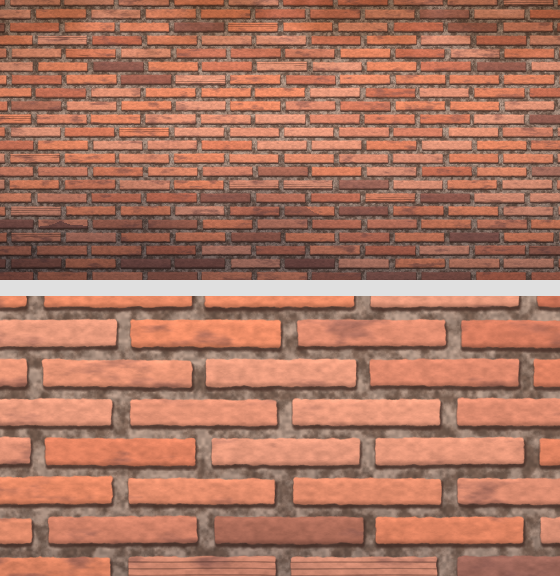
Top: the whole. Bottom: its middle third, enlarged.
Reproduce this texture procedurally as a Shadertoy shader.

```glsl
// Weathered brick wall in running bond: thin orange bricks, recessed grey mortar.
// Each pixel finds its row and brick, then a rounded box with rough edges is
// shaded by hashed tints, layered noise, a soft drop shadow and wall-wide grime.

// Lengths are in canvas heights.
const vec2 PITCH = vec2(0.1956, 0.0469);
const vec2 BRICK_HALF = vec2(0.0895, 0.0164);
const vec2 FIRST_BRICK = vec2(0.2214, 0.9505);
const float CORNER = 0.003;

const vec3 ORANGE = vec3(0.89, 0.53, 0.39);
const vec3 PINK = vec3(0.87, 0.58, 0.47);
const vec3 RED = vec3(0.76, 0.42, 0.32);
const vec3 PLUM = vec3(0.50, 0.33, 0.30);
const vec3 MORTAR_LIGHT = vec3(0.64, 0.54, 0.48);
const vec3 MORTAR_DARK = vec3(0.42, 0.33, 0.28);
const vec3 SHADOW = vec3(0.27, 0.18, 0.15);

float hash(vec2 p) {
    vec3 q = fract(p.xyx * vec3(0.1031, 0.1030, 0.0973));
    q += dot(q, q.yzx + 33.33);
    return fract((q.x + q.y) * q.z);
}

float noise(vec2 p) {
    vec2 i = floor(p), f = fract(p);
    f = f * f * (3.0 - 2.0 * f);
    float low = mix(hash(i), hash(i + vec2(1, 0)), f.x);
    float high = mix(hash(i + vec2(0, 1)), hash(i + vec2(1, 1)), f.x);
    return mix(low, high, f.y);
}

float fbm(vec2 p) {
    float sum = 0.0, amp = 0.5;
    for (int i = 0; i < 4; i++) {
        sum += amp * noise(p);
        p = p * 2.03 + 17.3;
        amp *= 0.5;
    }
    return sum / 0.9375;
}

float roundedBox(vec2 p, vec2 halfSize, float radius) {
    vec2 d = abs(p) - halfSize + radius;
    return length(max(d, 0.0)) + min(max(d.x, d.y), 0.0) - radius;
}

// Soot gathers toward the bottom, most of all at the left.
float grimeAt(vec2 p, float aspect) {
    float low = smoothstep(0.0, 0.55, p.y + 0.25 * (fbm(p * 4.0) - 0.5));
    return (1.0 - low) * mix(1.0, 0.5, p.x / aspect);
}

vec3 brickColor(vec2 p, vec2 local, vec2 id, float grime) {
    float tint = hash(id + 3.7);
    vec3 c = mix(ORANGE, PINK, smoothstep(0.3, 0.75, tint));
    c = mix(c, RED, smoothstep(0.55, 1.0, hash(id + 21.1)) * 0.85);
    float fired = step(0.94 - 0.38 * grime, hash(id + 47.9));
    c = mix(c, PLUM, fired * (0.45 + 0.4 * hash(id + 8.3)));

    // Long smears, fine grain and occasional scored faces.
    float smear = fbm(p * vec2(18.0, 55.0) + id * 5.1);
    c = mix(c, PLUM, 0.6 * smoothstep(0.56, 0.85, smear));
    c *= 0.88 + 0.24 * fbm(p * vec2(110.0, 190.0));
    float scored = step(0.93, hash(id + 61.3));
    float groove = smoothstep(0.5, 1.0, sin(local.y * 800.0 + noise(p * 30.0)));
    c *= 1.0 - 0.22 * scored * groove;

    // Upper edge catches light, lower edge turns away.
    float height = local.y / BRICK_HALF.y;
    c *= 1.0 + 0.07 * smoothstep(0.4, 0.9, height);
    return c * (1.0 - 0.22 * smoothstep(0.55, 1.0, -height));
}

vec3 mortarColor(vec2 p, float shade) {
    float grit = fbm(p * 75.0);
    vec3 c = mix(MORTAR_DARK, MORTAR_LIGHT, smoothstep(0.25, 0.7, grit));
    c *= 0.86 + 0.28 * noise(p * 230.0);
    return mix(c, SHADOW, shade);
}

void mainImage(out vec4 fragColor, in vec2 fragCoord) {
    vec2 p = fragCoord / iResolution.y;
    float aspect = iResolution.x / iResolution.y;
    float pixel = 1.0 / iResolution.y;

    // Row and brick lookup, alternate rows shifted by half a brick.
    vec2 grid = (p - FIRST_BRICK) / PITCH + 0.5;
    float row = floor(grid.y);
    grid.x += 0.48 * mod(row, 2.0) + 0.05 * (hash(vec2(row, 9.0)) - 0.5);
    vec2 id = vec2(floor(grid.x), row);
    vec2 local = (fract(grid) - 0.5) * PITCH;

    // Small differences of place, tilt and size, then chipped edges.
    float lean = hash(id + 5.5) - 0.5;
    local += vec2(0.005 * (hash(id + 1.2) - 0.5), 0.0015 * lean + 0.012 * lean * local.x);
    vec2 size = BRICK_HALF - vec2(0.0025, 0.0012) * hash(id + 14.6);
    float chips = 0.0035 * (fbm(p * 95.0) - 0.5);
    float edge = roundedBox(local, size, CORNER) + chips;
    float cover = 1.0 - smoothstep(-pixel, pixel, edge);

    // Shadow falls down and a little to the right.
    float shadowEdge = roundedBox(local + vec2(-0.001, 0.0035), size, CORNER) + chips;
    float shade = 0.85 * (1.0 - smoothstep(-0.001, 0.0035, shadowEdge));

    float grime = grimeAt(p, aspect);
    vec3 color = mix(mortarColor(p, shade), brickColor(p, local, id, grime), cover);

    // Cool soot, brown damp along the top, and gentle falloff to the sides.
    color *= mix(vec3(1.0), vec3(0.60, 0.61, 0.67), grime);
    float damp = smoothstep(0.65, 1.0, p.y) * smoothstep(0.3, 0.7, fbm(p * vec2(5.0, 9.0) + 4.0));
    color *= mix(vec3(1.0), vec3(0.80, 0.75, 0.68), damp);
    vec2 away = (p / vec2(aspect, 1.0) - vec2(0.55, 0.58)) * 1.5;
    color *= 1.06 - 0.16 * dot(away, away);
    fragColor = vec4(clamp(color, 0.0, 1.0), 1.0);
}
```
